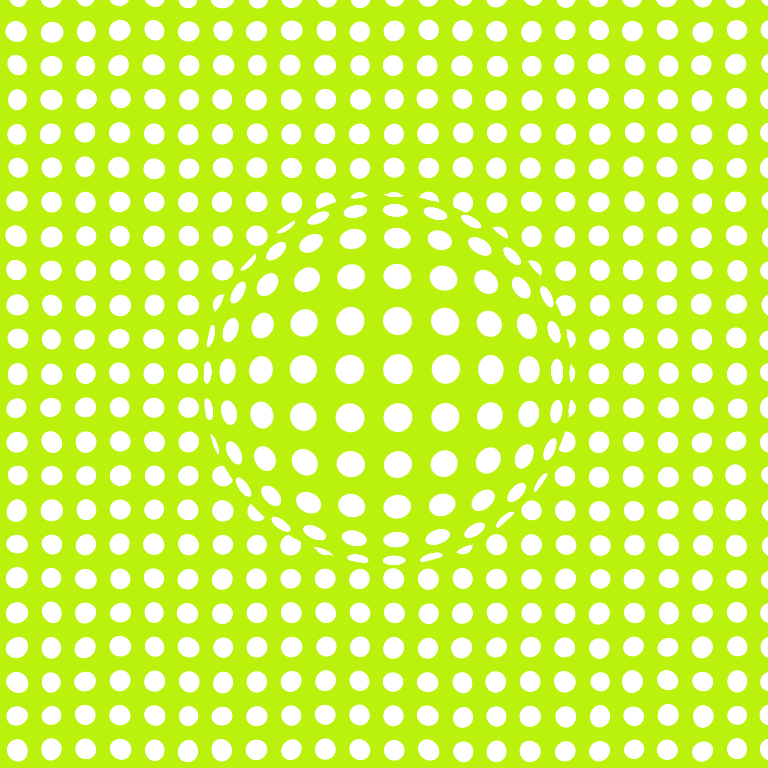
Reproduce this pattern procedurally as a three.js fragment shader.

```glsl
// A lime field covered by a square grid of white dots, seen through a round lens.
// The lens magnifies its middle and squeezes the dots into slivers at its rim;
// smooth value noise nudges the grid so that no two dots are quite alike.

varying vec2 vUv;

const vec3 LIME = vec3(0.73, 0.95, 0.05);
const vec3 WHITE = vec3(1.0);
const float PITCH = 0.0446;

// Two random values per lattice point, without sine
vec2 hash22(vec2 p) {
  vec3 q = fract(vec3(p.xyx) * vec3(0.1031, 0.1030, 0.0973));
  q += dot(q, q.yzx + 33.33);
  return fract((q.xx + q.yz) * q.zy);
}

// Smooth vector noise in -1..1
vec2 noise2(vec2 p) {
  vec2 cell = floor(p);
  vec2 f = fract(p);
  f = f * f * (3.0 - 2.0 * f);
  vec2 low = mix(hash22(cell), hash22(cell + vec2(1.0, 0.0)), f.x);
  vec2 high = mix(hash22(cell + vec2(0.0, 1.0)), hash22(cell + 1.0), f.x);
  return mix(low, high, f.y) * 2.0 - 1.0;
}

// Coverage of the dot grid at a point
float dotGrid(vec2 p) {
  vec2 local = mod(p - vec2(0.513, 0.5137) + 0.5 * PITCH, PITCH) - 0.5 * PITCH;
  return 1.0 - smoothstep(-0.0007, 0.0007, length(local) - 0.0134);
}

// Offset from the centre as bent by the lens; t runs from 0 to 1 at the rim
vec2 refractOffset(vec2 offset, float t) {
  float t2 = t * t;
  return offset * (0.70 + 0.10 * t2 + 0.14 * pow(t2, 5.0));
}

void main() {
  vec2 offset = vUv - 0.5;
  float radius = length(offset);
  vec2 direction = offset / max(radius, 0.0001);

  // Uneven rim, a little wider towards the upper right
  float rim = 0.2405 + 0.005 * dot(direction, vec2(1.0));
  rim += 0.002 * noise2(vUv * 24.0 + 7.0).x;

  // Wobble of the grid, stronger away from the centre
  vec2 wobble = noise2(vUv * 22.0 + 31.0) * mix(0.0006, 0.0026, smoothstep(0.05, 0.6, radius));

  float outside = dotGrid(vUv + wobble);
  float inside = dotGrid(0.5 + refractOffset(offset, min(radius / rim, 1.0)) + wobble);
  float lens = 1.0 - smoothstep(-0.0008, 0.0008, radius - rim);

  gl_FragColor = vec4(mix(LIME, WHITE, mix(outside, inside, lens)), 1.0);
}
```
